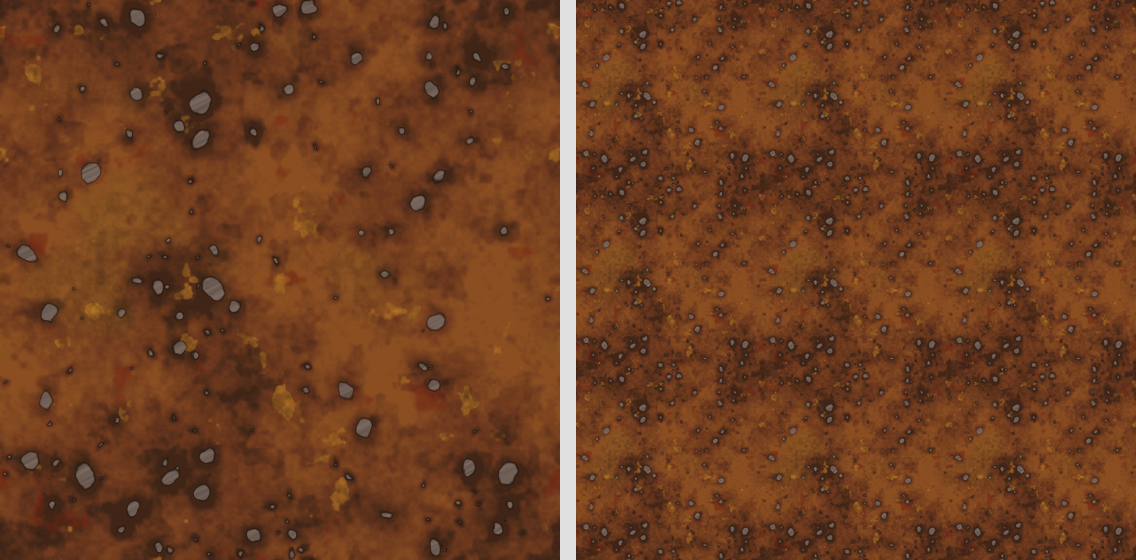
Left, the tile; right, the same tile 3 across and 3 down.
A Shadertoy shader for this texture:

```glsl
// Rusted brown metal with dark stains, ochre clouds and small brushed grey chips; tiles seamlessly.

const vec3 RUST_DEEP = vec3(0.25, 0.145, 0.09);
const vec3 RUST_MID = vec3(0.42, 0.217, 0.115);
const vec3 RUST_LIGHT = vec3(0.54, 0.305, 0.13);
const vec3 OCHRE = vec3(0.53, 0.34, 0.13);
const vec3 YELLOW = vec3(0.64, 0.42, 0.13);
const vec3 RED = vec3(0.46, 0.14, 0.07);
const vec3 STEEL = vec3(0.435, 0.37, 0.335);

vec2 hash22(vec2 p) {
    vec3 q = fract(p.xyx * vec3(0.1031, 0.1030, 0.0973));
    q += dot(q, q.yzx + 33.33);
    return fract((q.xx + q.yz) * q.zy);
}

// Value noise that wraps after "period" lattice cells
float noise(vec2 p, vec2 period, float seed) {
    vec2 i = floor(p), f = p - i;
    f = f * f * f * (f * (f * 6.0 - 15.0) + 10.0);
    vec2 lo = mod(i, period) + seed, hi = mod(i + 1.0, period) + seed;
    float bottom = mix(hash22(lo).x, hash22(vec2(hi.x, lo.y)).x, f.x);
    float top = mix(hash22(vec2(lo.x, hi.y)).x, hash22(hi).x, f.x);
    return mix(bottom, top, f.y);
}

float fbm(vec2 uv, float cells, int octaves, float seed) {
    float sum = 0.0, total = 0.0, weight = 1.0;
    for (int i = 0; i < octaves; i++) {
        sum += weight * noise(uv * cells, vec2(cells), seed);
        total += weight;
        weight *= 0.55;
        cells *= 2.0;
        seed += 19.0;
    }
    return sum / total;
}

vec2 warp(vec2 uv, float cells, float amount, float seed) {
    vec2 offset = vec2(fbm(uv, cells, 2, seed), fbm(uv, cells, 2, seed + 57.0));
    return uv + amount * (offset - 0.5);
}

float clouds(vec2 uv) {
    return fbm(uv, 3.0, 4, 11.0);
}

// Distance to scattered ovals, denser where the clouds are dark
float ovals(vec2 uv, float cells, float chance, vec2 radii, float seed) {
    vec2 p = uv * cells;
    float nearest = 1.0;
    for (int y = -1; y <= 1; y++)
    for (int x = -1; x <= 1; x++) {
        vec2 cell = floor(p) + vec2(x, y);
        vec2 id = mod(cell, cells);
        vec2 place = hash22(id + seed), kind = hash22(id + seed + 131.0);
        float dark = 1.0 - smoothstep(0.3, 0.65, clouds((id + 0.5) / cells));
        if (kind.x > chance * (0.5 + dark)) continue;
        vec2 d = (p - cell - 0.15 - 0.7 * place) / cells;
        float angle = 0.4 + 2.2 * fract(place.x * 17.0);
        vec2 axis = vec2(cos(angle), sin(angle));
        d = vec2(dot(d, axis), dot(d, vec2(-axis.y, axis.x)));
        d.x *= mix(0.65, 1.0, place.y);
        nearest = min(nearest, length(d) - mix(radii.x, radii.y, kind.y * kind.y));
    }
    return nearest;
}

float halo(float dist, float width) {
    float h = 1.0 - smoothstep(0.0, width, dist);
    return h * h;
}

vec3 rustRamp(float t) {
    vec3 low = mix(RUST_DEEP, RUST_MID, clamp(t * 2.0, 0.0, 1.0));
    return mix(low, RUST_LIGHT, clamp(t * 2.0 - 1.0, 0.0, 1.0));
}

// Fine slanted brush lines on bare metal
vec3 brushedSteel(vec2 uv) {
    vec2 p = vec2(dot(uv, vec2(-120.0, 240.0)), dot(uv, vec2(12.0, 6.0)));
    float line = noise(p, vec2(120.0, 6.0), 71.0);
    return STEEL * (0.87 + 0.26 * line);
}

void mainImage(out vec4 fragColor, in vec2 fragCoord) {
    vec2 uv = fragCoord / iResolution.xy;
    float pixel = 1.0 / iResolution.y;

    // Chips and specks
    vec2 ragged = warp(uv, 60.0, 0.009, 23.0);
    float chips = ovals(ragged, 15.0, 0.33, vec2(0.005, 0.016), 5.0);
    float flecks = ovals(ragged, 36.0, 0.09, vec2(0.0012, 0.005), 43.0);
    float specks = ovals(ragged, 30.0, 0.24, vec2(0.001, 0.007), 87.0);

    // Clouded rust tone
    float broad = clouds(warp(uv, 5.0, 0.06, 31.0));
    float mottle = fbm(warp(uv, 12.0, 0.03, 61.0), 10.0, 4, 37.0);
    float grain = fbm(uv, 72.0, 3, 53.0);
    float tone = 0.62 + 1.4 * (broad - 0.5) + 0.75 * (mottle - 0.5) + 0.5 * (grain - 0.5);
    tone -= 0.3 * smoothstep(0.56, 0.74, fbm(uv, 22.0, 3, 97.0));
    tone -= (0.25 + 0.5 * mottle) * max(halo(chips, 0.035), halo(flecks, 0.014));
    tone -= 0.4 * mottle * (1.0 - smoothstep(-0.003, 0.004, specks));
    vec3 color = rustRamp(tone);

    // Ochre clouds, rare yellow crusts and red stains
    float ochre = smoothstep(0.5, 0.72, fbm(uv, 4.0, 4, 151.0)) * smoothstep(0.4, 0.65, broad);
    color = mix(color, OCHRE * (0.75 + 0.4 * grain), 0.55 * ochre);
    float crust = smoothstep(0.73, 0.8, fbm(uv, 18.0, 4, 173.0));
    color = mix(color, YELLOW * (0.6 + 0.7 * grain), 0.65 * crust);
    float stain = smoothstep(0.7, 0.82, fbm(uv, 14.0, 4, 211.0));
    color = mix(color, RED, 0.5 * stain);

    // Bare metal with a thin dark rim
    float metal = min(chips, flecks);
    float rim = 1.0 - smoothstep(0.0, 0.003, abs(metal));
    color *= 1.0 - 0.4 * rim;
    float cover = 1.0 - smoothstep(-pixel, pixel, metal + 0.0005);
    color = mix(color, brushedSteel(uv) * (1.0 - 0.15 * rim), cover);

    fragColor = vec4(color, 1.0);
}
```
